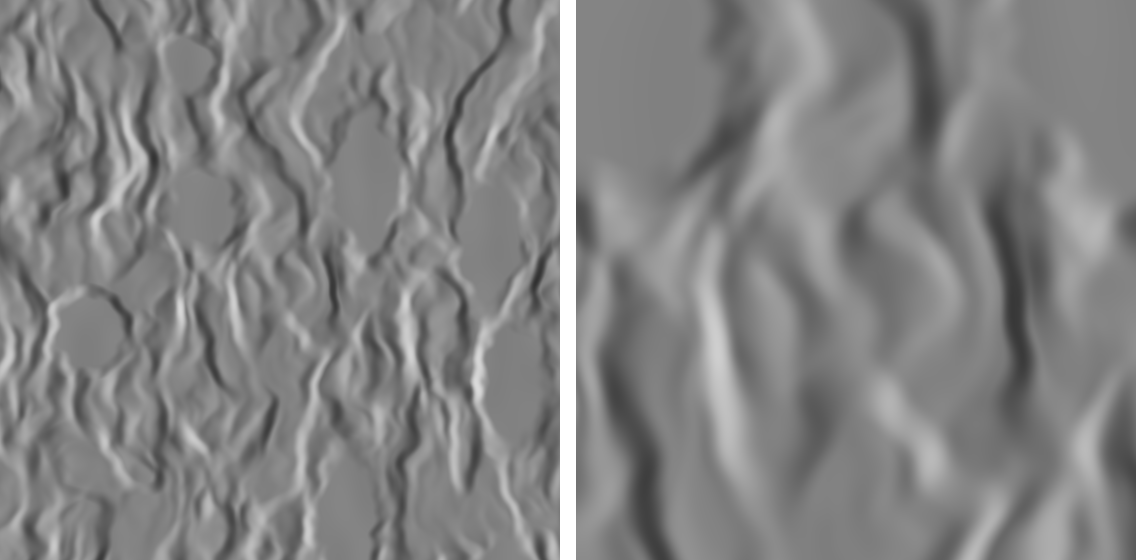
Left: the whole. Right: its middle third, enlarged.
Give the GLSL for this texture map, as a three.js fragment shader.

```glsl
// Grey embossed relief: short upright ridges, diagonal streaks and a few flat islands
varying vec2 vUv;

float hash(vec2 p) {
  vec3 q = fract(vec3(p.xyx) * 0.1031);
  q += dot(q, q.yzx + 33.33);
  return fract((q.x + q.y) * q.z);
}

float gradDot(vec2 cell, vec2 offset) {
  float a = 6.2832 * hash(cell + 17.0);
  return dot(vec2(cos(a), sin(a)), offset);
}

// Gradient noise, roughly -0.7 to 0.7
float noise(vec2 p) {
  vec2 i = floor(p), f = fract(p);
  vec2 u = f * f * f * (f * (f * 6.0 - 15.0) + 10.0);
  vec2 e = vec2(1.0, 0.0);
  return mix(mix(gradDot(i, f), gradDot(i + e, f - e), u.x),
             mix(gradDot(i + e.yx, f - e.yx), gradDot(i + 1.0, f - 1.0), u.x), u.y);
}

// Levels the ground under scattered round and tall islands
float addIslands(float h, vec2 p) {
  vec2 wobbled = p + 0.018 * vec2(noise(p * 15.0 + 4.0), noise(p * 14.0 + 31.0))
                   + 0.013 * vec2(noise(p * 33.0 + 8.0), noise(p * 30.0 + 61.0));
  vec2 home = floor(p * 4.0);
  float swell = 0.07 * noise(p * vec2(12.0, 8.0) + 3.0);
  for (int j = -1; j <= 1; j++) {
    for (int i = -1; i <= 1; i++) {
      vec2 cell = home + vec2(float(i), float(j));
      float kind = hash(cell + 71.0);
      if (kind > 0.45) continue;
      vec2 jitter = vec2(hash(cell + 5.0), hash(cell + 43.0));
      vec2 d = wobbled - (cell + 0.25 + 0.5 * jitter) / 4.0;
      d.y *= kind < 0.18 ? 0.5 : 0.9;
      float radius = mix(0.04, 0.07, hash(cell + 97.0));
      float cover = 1.0 - smoothstep(radius - 0.013, radius + 0.013, length(d));
      h = mix(h, 0.4 * hash(cell + 59.0) - 0.05 + swell, cover);
    }
  }
  return h;
}

float relief(vec2 p) {
  // Bend the upright grain
  vec2 q = p + vec2(0.06 * noise(p * 4.0 + 9.0) + 0.025 * noise(p * 12.0 + 2.0),
                    0.05 * noise(p * 6.0 + 23.0))
             + 0.009 * vec2(noise(p * 27.0 + 15.0), noise(p * 25.0 + 47.0));

  // Terraces with steep flanks, then narrow ridges of varying strength
  float terrace = smoothstep(-0.14, 0.14, noise(q * vec2(11.0, 5.0) + 7.0));
  float n = noise(q * vec2(20.0, 8.0) + 40.0);
  float ridge = -sqrt(n * n + 0.006);
  float strength = 0.25 + 0.85 * smoothstep(-0.25, 0.25, noise(p * 5.0 + 63.0));

  // Diagonal streaks in patches
  vec2 slanted = vec2(q.x - 0.8 * q.y, 0.6 * q.x + q.y);
  float patchMask = smoothstep(0.0, 0.25, noise(p * 3.5 + 81.0));
  float streak = noise(slanted * vec2(19.0, 5.0) + 13.0) * patchMask;

  // Short dents and crumbs
  float dents = noise(q * vec2(27.0, 13.0) + 51.0);
  float crumbs = noise(q * vec2(42.0, 28.0) + 29.0);
  float h = 0.25 * terrace + 0.4 * ridge * strength + 0.17 * streak
          + (0.13 * dents + 0.06 * crumbs) * strength;
  return addIslands(h, p);
}

void main() {
  // Light from the side: brightness follows the slope across
  vec2 span = vec2(0.0055, 0.0);
  float slope = relief(vUv + span) - relief(vUv - span);
  float s = 3.5 * slope;
  float grey = 0.508 + 0.44 * s / sqrt(1.0 + s * s);
  gl_FragColor = vec4(vec3(grey), 1.0);
}
```
